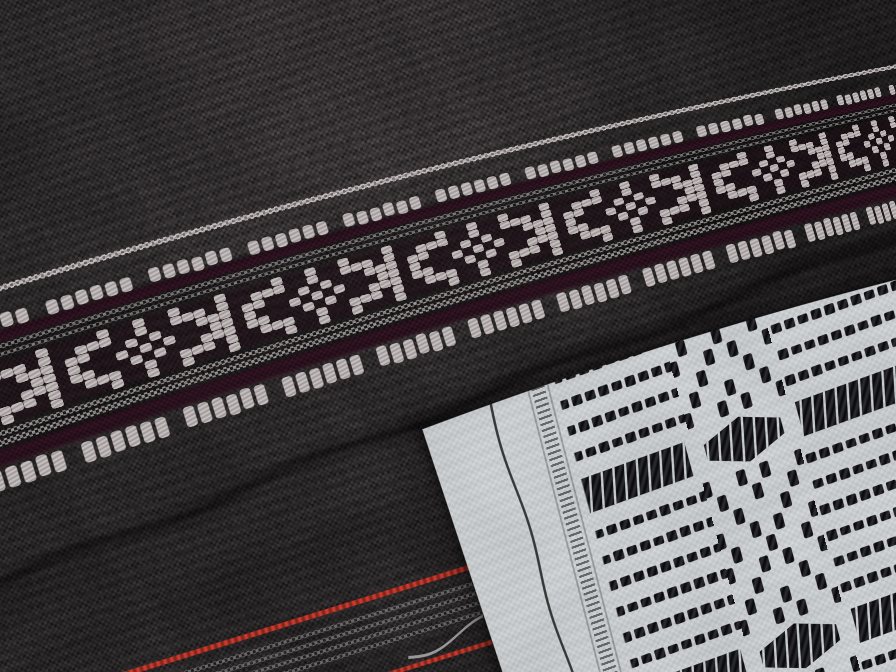
This texture is drawn by a WebGL 1 fragment shader. Its source:

```glsl
precision highp float;
// Dark handwoven cloth with a brocade band, overlapped by a pale cloth with black stitching.
uniform vec2 u_resolution;

const float GRID = 576.0; // design units per canvas height

float hash(vec2 p) {
  return fract(sin(dot(p, vec2(41.3, 289.1))) * 4375.5);
}

float fill(float d, float aa) {
  return 1.0 - smoothstep(-aa, aa, d);
}

float roundBox(vec2 p, vec2 halfSize, float radius) {
  vec2 d = abs(p) - halfSize + radius;
  return length(max(d, 0.0)) + min(max(d.x, d.y), 0.0) - radius;
}

float mottling(vec2 p) {
  float a = sin(p.x * 0.021 + 2.0 * sin(p.y * 0.013));
  float b = sin(p.y * 0.034 - p.x * 0.011 + sin(p.x * 0.027));
  return 0.5 * (a * b + 0.5 * sin(p.x * 0.073 + 3.0 * b));
}

float weave(vec2 p, float pitch) {
  vec2 q = p * 6.2832 / pitch;
  return sin(q.x) * sin(q.y) + 0.35 * sin(q.y * 0.5);
}

// Ring, two facing chevrons and an upright bar
float motif(vec2 q) {
  vec2 a = abs(q);
  float ring = abs(a.x + a.y - 20.0) - 5.0;
  float arms = max(abs(a.y - 22.0 + 0.56 * (a.x - 28.0)) - 7.0, abs(a.x - 43.0) - 16.0);
  float bar = max(abs(q.x - 66.0) - 5.0, a.y - 25.0);
  return min(min(ring, arms), min(bar, a.x + a.y - 4.0));
}

float motifStitches(float u, float v, float aa) {
  vec2 cell = vec2(142.0 / 15.0, 8.0);
  vec2 q = vec2((fract(u + 0.5) - 0.5) * 142.0, v);
  vec2 id = floor(q / cell + 0.5);
  vec2 local = q - id * cell;
  local.y += local.x * 0.2 * (hash(id + floor(u + 0.5)) - 0.5);
  return step(motif(id * cell), 0.0) * fill(roundBox(local, vec2(4.7, 3.8), 2.5), aa);
}

// Row of upright stitches in groups of six, with one left out
float groupedStitches(float group, float v, float halfHeight, float aa) {
  float g = group * 7.0;
  float id = floor(g + 0.5);
  vec2 local = vec2((g - id) * 11.5, v + hash(vec2(id, 3.0)) * 2.0 - 1.0);
  return step(0.5, mod(id, 7.0)) * fill(roundBox(local, vec2(4.3, halfHeight), 3.0), aa);
}

float speckledStripe(float along, float v, float halfWidth, float aa) {
  float beads = smoothstep(-0.4, 0.5, sin(along * 1.2) * cos(v * 1.15) + 0.1);
  return fill(abs(v) - halfWidth, aa) * beads;
}

vec3 darkFabric(vec2 p, float aa) {
  vec2 w = vec2(p.x - 0.28 * p.y, p.y + 0.28 * p.x);
  float light = 0.145 + 0.05 * exp(-dot(p - vec2(300, 110), p - vec2(300, 110)) / 50000.0);
  light += 0.02 * mottling(p) - 0.03 * smoothstep(450.0, 760.0, p.x);
  light *= 1.0 + 0.28 * weave(w, 5.2) + 0.3 * (hash(floor(w / 2.6)) - 0.5);
  float fold = p.y - 500.0 + 0.39 * p.x + 4.0 * sin(p.x * 0.03);
  light *= 1.0 - 0.4 * exp(-fold * fold / 40.0);
  vec3 col = light * vec3(1.06, 0.98, 1.0);
  // Red cords and grey stripes near the bottom
  float r = p.y - 611.0 + 0.31 * p.x;
  float cord = max(fill(abs(r) - 2.3, aa), fill(abs(r - 70.0) - 2.0, aa));
  float grey = 0.0;
  for (int i = 0; i < 4; i++) {
    grey += speckledStripe(w.x, r - 15.0 - float(i) * 9.0, 2.0, aa);
  }
  col = mix(col, vec3(0.55), min(grey, 1.0) * 0.65);
  col = mix(col, vec3(0.78, 0.22, 0.17) * (0.85 + 0.2 * sin(w.x)), cord);
  float stray = p.y - 565.0 + 0.5 * (p.x - 350.0) + 5.0 * sin(p.x * 0.08);
  return mix(col, vec3(0.6), fill(max(abs(stray) - 1.3, abs(p.x - 382.0) - 32.0), aa));
}

vec3 brocadeBand(vec3 col, vec2 p, float aa) {
  float offset = p.y - (338.0 - 0.325 * p.x + 0.0000485 * p.x * p.x);
  float shrink = offset > 0.0 ? 1.0 - 0.0002 * p.x : 1.0 - 0.00025 * p.x - 0.00000025 * p.x * p.x;
  float v = offset / shrink;
  float x = p.x - 0.28 * offset;
  float bend = max(x - 640.0, 0.0);
  float u = 0.201 + 0.0062 * x + 0.00000153 * x * x + 0.00002 * bend * bend;
  float grain = 0.8 + 0.25 * weave(vec2(x, v), 5.0);
  col *= 1.0 - 0.4 * fill(abs(v) - 56.0, 4.0);
  float purple = max(fill(abs(v - 55.0) - 7.0, 2.0), fill(abs(v + 50.0) - 5.0, 2.0));
  purple = max(purple, 0.35 * fill(abs(v) - 28.0, 3.0));
  col = mix(col, vec3(0.21, 0.07, 0.14) * grain, purple * 0.85);
  float white = speckledStripe(x, v + 91.0, 2.8, aa) + 0.5 * fill(abs(v + 91.0) - 2.0, aa);
  white += 0.75 * (speckledStripe(x, v - 34.0, 2.5, aa) + speckledStripe(x, v - 42.0, 3.0, aa));
  white += 0.6 * (speckledStripe(x, v + 41.0, 2.2, aa) + speckledStripe(x, v + 34.0, 1.8, aa));
  white = max(white, motifStitches(u, v, aa));
  white = max(white, groupedStitches(u * 1.75 + 0.11, v + 62.0, 6.5, aa));
  white = max(white, groupedStitches(u * 1.75 + 0.18, v - 74.0, 9.5, aa));
  vec3 thread = vec3(0.77, 0.74, 0.74) * (0.92 + 0.1 * sin(v * 1.7 + x * 0.4));
  return mix(col, thread, min(white, 1.0));
}

// Black stitches: dashed rows, a lattice column and bold zigzag rows
float blackStitches(vec2 p, float aa) {
  float a = p.x - 0.27 * (p.y - 340.0);
  float row = (p.y + 0.36 * p.x - 606.0) / 24.3;
  float k = mod(row + 4.0, 8.0) - 4.0;
  float da = a - 628.0;
  float column = step(abs(da), 46.0);
  float dashId = floor(a / 12.5);
  vec2 dash = vec2((fract(a / 12.5) - 0.5) * 12.5, (fract(row) - 0.5) * 24.3);
  float dashes = fill(roundBox(dash, vec2(4.6, 3.6 + hash(vec2(dashId, floor(row)))), 1.5), aa);
  dashes *= step(1.0, abs(k)) * (1.0 - column);
  vec2 id = floor(vec2(da / 11.0, k * 1.5) + 0.5);
  vec2 local = vec2(da / 11.0 - id.x, k * 1.5 - id.y) * vec2(11.0, 16.2);
  float lattice = step(mod(abs(id.x) + abs(id.y), 3.0), 0.5) * step(1.0, abs(k)) * column;
  lattice *= fill(roundBox(local, vec2(4.2, 7.0), 2.0), aa);
  float halfHeight = mix(16.0, 21.0 - 0.38 * abs(da), column);
  float zigzag = abs(fract((a + k * 5.0) / 11.0) - 0.5) * 11.0 - 4.4;
  float bold = fill(max(abs(k) * 24.3 - halfHeight, zigzag), aa);
  bold *= 1.0 - fill(abs(abs(da) - 44.0) - 8.0, aa);
  return max(max(dashes, lattice), bold) * smoothstep(478.0, 480.0, a);
}

vec3 paleCloth(vec2 p, float aa) {
  vec2 w = vec2(p.x - 0.27 * p.y, p.y + 0.36 * p.x);
  float light = 0.79 + 0.025 * mottling(p) + 0.035 * weave(w, 6.0);
  vec3 col = light * vec3(0.98, 1.0, 1.01);
  float hem = p.x - 463.0 - 0.255 * (p.y - 340.0);
  float rungs = smoothstep(0.1, 0.7, sin(w.y * 1.15)) * fill(abs(hem) - 6.0, aa);
  rungs = max(rungs, 0.5 * fill(abs(abs(hem) - 9.0) - 0.8, aa));
  col *= 1.0 - 0.5 * rungs;
  float seam = p.x - 420.0 - 0.3 * (p.y - 345.0) - 2.0 * sin(p.y * 0.045);
  col = mix(col, vec3(0.15), fill(abs(seam) - 1.1, aa) * 0.9);
  vec3 ink = vec3(0.1, 0.1, 0.12) + 0.06 * sin(p.x * 1.1 + p.y * 0.3);
  return mix(col, ink, blackStitches(p, aa));
}

void main() {
  vec2 p = vec2(gl_FragCoord.x, u_resolution.y - gl_FragCoord.y) * GRID / u_resolution.y;
  float aa = 0.75 * GRID / u_resolution.y;
  vec3 col = brocadeBand(darkFabric(p, aa), p, aa);
  // Pale cloth edges and the shadow they cast
  float dx = p.x - 362.0;
  float top = 368.0 - 0.375 * dx + 0.000146 * dx * dx - p.y;
  float left = 362.0 + 0.33 * (p.y - 368.0) - p.x;
  float edge = max(top * 0.94, left * 0.95);
  col *= 1.0 - 0.5 * exp(-max(edge, 0.0) / 9.0);
  col = mix(col, paleCloth(p, aa), fill(edge, aa));
  gl_FragColor = vec4(clamp(col, 0.0, 1.0), 1.0);
}
```
